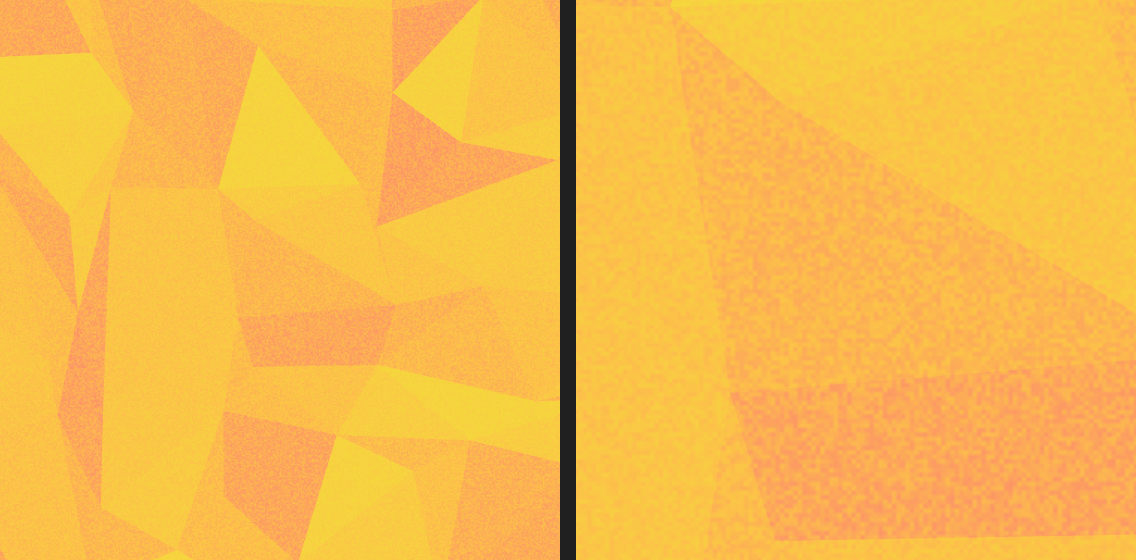
Left, the full canvas; right, a detail of the centre.
A WebGL 2 fragment shader for this background:

```glsl
#version 300 es
precision highp float;

uniform vec2 u_resolution;
out vec4 fragColor;

// Mesh
const float CELLS = 5.6;          // grid cells per canvas height
const float JITTER = 0.98;        // vertex scatter, at most 1 keeps quads simple
const float TILT = 0.78;          // grid rotation in radians
const vec2 MESH_OFFSET = vec2(63.4, 28.7);

// Shading along the colour ramp
const float SHADE_MIDDLE = 0.62;
const float SHADE_SPREAD = 0.30;
const float SHADE_TAILS = 0.08;   // extra reach of the rare extremes
const float SHADE_SCATTER = 0.35;
const float HALF_STEP = 0.27;     // shade step between halves of a cell
const vec2 SHADE_STEP = vec2(0.7549, 0.5698);

// Grain
const float GRAIN_CELLS = 375.0;
const float GRAIN_ON_CORAL = 0.60;
const float GRAIN_ON_YELLOW = 0.18;

// Colours
const vec3 CORAL = vec3(0.99, 0.57, 0.41);
const vec3 AMBER = vec3(0.99, 0.75, 0.29);
const vec3 YELLOW = vec3(0.96, 0.84, 0.24);
const float AMBER_STOP = 0.6;

float hash(vec2 p) {
    vec3 q = fract(p.xyx * 0.1031);
    q += dot(q, q.yzx + 33.33);
    return fract((q.x + q.y) * q.z);
}

float valueNoise(vec2 p) {
    vec2 i = floor(p), f = fract(p);
    f = f * f * (3.0 - 2.0 * f);
    float low = mix(hash(i), hash(i + vec2(1, 0)), f.x);
    float high = mix(hash(i + vec2(0, 1)), hash(i + vec2(1, 1)), f.x);
    return mix(low, high, f.y);
}

float cross2(vec2 a, vec2 b) {
    return a.x * b.y - a.y * b.x;
}

vec2 meshVertex(vec2 id) {
    vec2 scatter = vec2(hash(id + 3.7), hash(id + 91.2)) - 0.5;
    return id + JITTER * scatter;
}

// Signed distance to the line a-b, positive on its left
float side(vec2 p, vec2 a, vec2 b) {
    return cross2(b - a, p - a) / length(b - a);
}

float triangleCoverage(vec2 p, vec2 a, vec2 b, vec2 c, float pixel) {
    float d = min(side(p, a, b), min(side(p, b, c), side(p, c, a)));
    return clamp(d / pixel + 0.5, 0.0, 1.0);
}

// Evenly spread ramp position for one half of a cell
float triangleShade(vec2 id, float part) {
    float order = dot(id, SHADE_STEP) + HALF_STEP * part;
    float level = fract(order + SHADE_SCATTER * hash(id + 57.0 * part + 11.5));
    float u = 2.0 * level - 1.0;
    return SHADE_MIDDLE + u * (SHADE_SPREAD + SHADE_TAILS * u * u);
}

// Coverage-weighted shade of the triangles around p
float meshShade(vec2 p, float pixel) {
    vec2 home = floor(p);
    float shade = 0.0, total = 0.0;
    for (int y = -1; y <= 1; y++) {
        for (int x = -1; x <= 1; x++) {
            vec2 id = home + vec2(x, y);
            vec2 a = meshVertex(id), b = meshVertex(id + vec2(1, 0));
            vec2 c = meshVertex(id + vec2(1, 1)), d = meshVertex(id + vec2(0, 1));

            // Split along a diagonal that lies inside the quad
            bool fitsAC = min(cross2(b - a, c - a), cross2(c - a, d - a)) > 0.0;
            bool fitsBD = min(cross2(b - a, d - a), cross2(c - b, d - b)) > 0.0;
            if (!fitsAC || (fitsBD && hash(id + 23.4) < 0.5)) {
                vec2 first = a;
                a = b; b = c; c = d; d = first;
            }

            float w0 = triangleCoverage(p, a, b, c, pixel);
            float w1 = triangleCoverage(p, a, c, d, pixel);
            shade += w0 * triangleShade(id, 0.0) + w1 * triangleShade(id, 1.0);
            total += w0 + w1;
        }
    }
    return shade / max(total, 0.001);
}

vec3 ramp(float t) {
    vec3 warm = mix(CORAL, AMBER, clamp(t / AMBER_STOP, 0.0, 1.0));
    return mix(warm, YELLOW, clamp((t - AMBER_STOP) / (1.0 - AMBER_STOP), 0.0, 1.0));
}

void main() {
    vec2 uv = gl_FragCoord.xy / u_resolution.y;
    mat2 tilt = mat2(cos(TILT), sin(TILT), -sin(TILT), cos(TILT));
    float shade = meshShade(tilt * uv * CELLS + MESH_OFFSET, CELLS / u_resolution.y);

    // Grain is stronger on the darker facets
    float grain = valueNoise(uv * GRAIN_CELLS) - 0.5;
    shade += grain * mix(GRAIN_ON_CORAL, GRAIN_ON_YELLOW, shade);

    fragColor = vec4(ramp(shade), 1.0);
}
```
